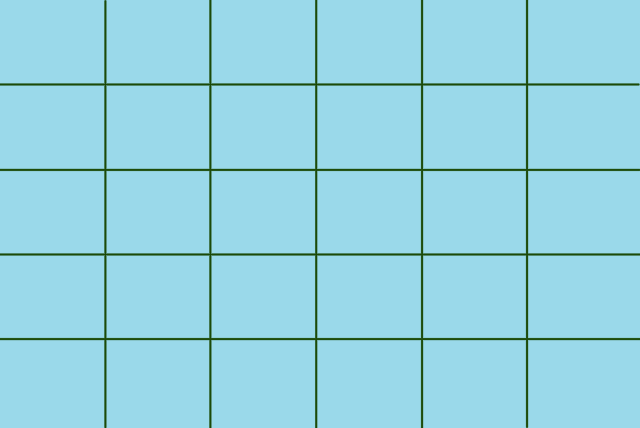
Write a Shadertoy shader that draws this pattern.

```glsl
// Thin dark green hand-ruled grid of six columns and five rows on pale blue.

const vec3 PAPER = vec3(0.604, 0.851, 0.918);
const vec3 INK = vec3(0.105, 0.290, 0.030);
const int COLUMN_LINES = 5;
const int ROW_LINES = 4;
const float COLUMN_STEP = 0.1647;  // share of the width
const float ROW_STEP = 0.1986;     // share of the height
const float ROW_START = 0.0082;
const float HALF_WIDTH = 0.0025;
const float WOBBLE = 0.001;
const float END_GAP = 0.004;
const float QUARTER_TURN = 1.5708;

// Sine-free hash in 0..1
float hash(float n) {
    n = fract(n * 0.1031);
    n *= n + 33.33;
    return fract(n * (n + n));
}

// Pen lift: about half of the line ends stop just inside the border
float endGap(float seed) {
    return END_GAP * (2.0 * hash(seed) - 1.0);
}

// Distance to a round-ended stroke running along p.x at height "offset"
float strokeDistance(vec2 p, float offset, float span, float seed) {
    float start = endGap(seed);
    float end = span - endGap(seed + 17.0);
    vec2 nearest = vec2(clamp(p.x, start, end), offset);
    return length(p - nearest) - HALF_WIDTH;
}

// Distance to the nearest ruled line, with slightly uneven spacing
float gridDistance(vec2 p, float aspect) {
    float d = 1e3;
    for (int i = 1; i <= COLUMN_LINES; i++) {
        float k = float(i);
        float x = aspect * COLUMN_STEP * k + WOBBLE * cos(QUARTER_TURN * k);
        d = min(d, strokeDistance(p.yx, x, 1.0, k));
    }
    for (int i = 1; i <= ROW_LINES; i++) {
        float k = float(i);
        float y = ROW_START + ROW_STEP * k + WOBBLE * sin(QUARTER_TURN * k);
        d = min(d, strokeDistance(p, y, aspect, k + 40.0));
    }
    return d;
}

void mainImage(out vec4 fragColor, in vec2 fragCoord) {
    // Canvas height is one unit
    vec2 p = fragCoord / iResolution.y;
    float aspect = iResolution.x / iResolution.y;
    float edge = 0.75 / iResolution.y;

    float ink = 1.0 - smoothstep(-edge, edge, gridDistance(p, aspect));
    fragColor = vec4(mix(PAPER, INK, ink), 1.0);
}
```
